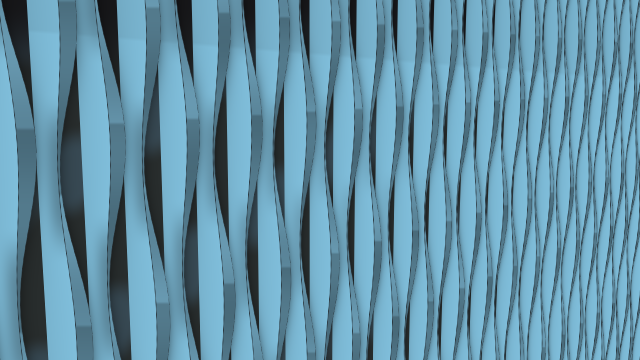
Give the GLSL for this background, as a Shadertoy shader.

```glsl
// A wall of upright wavy blue boards seen at a slant, shrinking to the right.
// Boards are painted far to near; each has a flank, a wavy edge face of
// varying thickness, thin outlines and soft shadows over a dark back wall.

const vec3 FLANK = vec3(0.49, 0.73, 0.84);
const vec3 EDGE_UP = vec3(0.40, 0.59, 0.68);
const vec3 EDGE_DOWN = vec3(0.32, 0.47, 0.54);
const vec3 SHADOW = vec3(0.22, 0.29, 0.33);
const vec3 WALL = vec3(0.16, 0.18, 0.18);
const vec3 BLACK = vec3(0.09, 0.09, 0.10);

// Soft step about one pixel wide
float cover(float d, float px) {
    return clamp(d / px + 0.5, 0.0, 1.0);
}

// Back wall with diagonal blurred shadow bands
vec3 wallColor(vec2 p) {
    float band = sin(13.0 * p.y + 9.0 * p.x) + 0.4 * sin(23.0 * p.x - 5.0 * p.y);
    vec3 c = mix(WALL, SHADOW, smoothstep(0.1, 1.1, band));
    return mix(BLACK, c, smoothstep(0.0, 0.3, p.y));
}

void mainImage(out vec4 fragColor, in vec2 fragCoord) {
    float px = 1.0 / iResolution.y;
    // Canvas heights, measured downward from the top
    vec2 p = vec2(fragCoord.x, iResolution.y - fragCoord.y) * px;
    // Straighten the verticals, which converge downward
    p.x = 0.868 + (p.x - 0.868) / (1.0 - 0.076 * p.y);

    vec3 col = wallColor(p);

    for (int i = 44; i >= -2; i--) {
        float n = float(i);
        float s = 20.0 / (n + 20.0);           // perspective scale
        float odd = mod(n + 2.0, 2.0);         // neighbours swing oppositely
        float level = (p.y - 0.197) / s;
        float phase = 6.96 * (level - mix(-0.15, 0.197, odd));
        float wave = cos(phase);

        // Straight back edge, wavy front edge, far side of the edge face
        float back = 2.824 - 2.75 * s;
        float front = back + s * (0.074 + 0.014 * wave);
        float right = front + s * s * (0.028 + 0.021 * wave);

        // Contact shadow thrown on whatever lies behind
        float gap = max(p.x - right, 0.0);
        float contact = exp(-gap / (0.02 * s * s)) * step(right, p.x);
        col *= 1.0 - 0.28 * contact;

        // Flank: faint sheen, darkened where the board dips inward
        float across = clamp((p.x - back) / (front - back), 0.0, 1.0);
        vec3 flank = FLANK * (0.97 + 0.05 * across);
        float sheen = cover(0.08 + 0.08 * p.x - p.y, 0.01);
        flank *= 1.0 - 0.05 * sheen;
        float dip = (1.0 - smoothstep(-0.9, 0.1, wave)) * smoothstep(0.1, 1.0, across);
        flank = mix(flank, EDGE_DOWN, 0.75 * dip * smoothstep(0.45, 1.0, s));

        // Edge face: lighter where it turns upward
        float up = smoothstep(0.26, 0.34, -sin(phase));
        vec3 edge = mix(EDGE_DOWN, EDGE_UP, up);
        edge *= 0.95 + 0.07 * sin(2.0 * phase + n);
        vec3 board = mix(flank, edge, cover(p.x - front, px));

        // Thin, slightly broken outlines along the wavy edges
        float dist = min(abs(p.x - front), abs(p.x - right));
        float broken = 0.62 + 0.2 * sin(190.0 * p.y + 2.4 * n);
        board = mix(board, BLACK, broken * cover(0.0011 - dist, px));

        float mask = cover(p.x - back, px) * cover(right - p.x, px);
        col = mix(col, board, mask);
    }
    fragColor = vec4(col, 1.0);
}
```
